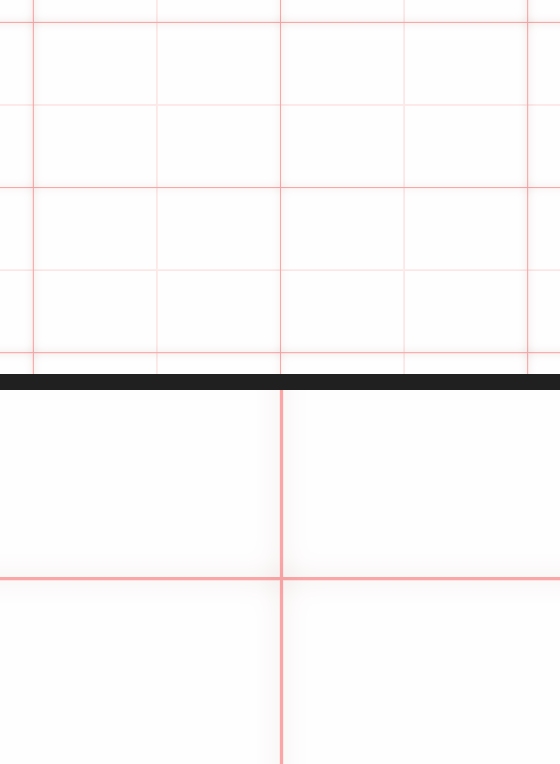
Top: the whole. Bottom: its middle third, enlarged.
This pattern is drawn by a Shadertoy shader. Its source:

```glsl
// Ruled paper: a sparse grid of fine coral lines with soft warm halos,
// and a paler line halfway between each pair of main lines.
// Distances to repeated lines give box-filtered strokes and Gaussian halos.

// Signed distance on each axis to the nearest line of a repeating grid.
vec2 gridDistance(vec2 p, vec2 cell) {
    return p - cell * floor(p / cell + 0.5);
}

// Share of a pixel, per axis, covered by a line of the given width.
vec2 lineCoverage(vec2 d, float width, float pixel) {
    vec2 hi = min(d + 0.5 * pixel, vec2(0.5 * width));
    vec2 lo = max(d - 0.5 * pixel, vec2(-0.5 * width));
    return clamp((hi - lo) / pixel, 0.0, 1.0);
}

void mainImage(out vec4 fragColor, in vec2 fragCoord) {
    // Canvas-height units, measured from the central crossing.
    float pixel = 1.0 / iResolution.y;
    vec2 p = fragCoord * pixel - vec2(0.75, 0.49854);
    vec2 cell = vec2(0.66082, 0.44152);
    float lineWidth = 0.002924;

    vec2 majorDist = gridDistance(p, cell);
    vec2 minorDist = gridDistance(p - 0.5 * cell, cell);
    vec2 major = lineCoverage(majorDist, lineWidth, pixel);
    vec2 minor = lineCoverage(minorDist, lineWidth, pixel);

    // Paper, then pale half-cell lines, then the main lines.
    vec3 color = vec3(1.0, 0.997, 0.997);
    color = mix(color, vec3(0.985, 0.85, 0.85), max(minor.x, minor.y));
    color = mix(color, vec3(1.0, 0.67, 0.67), max(major.x, major.y));

    // Halos deepen where they cross and are a little stronger off centre.
    vec2 lineIndex = abs(floor(p / cell + 0.5));
    vec2 strength = mix(vec2(0.8), vec2(1.1), min(lineIndex, 1.0));
    vec2 halo = strength * exp(-majorDist * majorDist / 0.00022);
    vec3 shade = vec3(0.022, 0.033, 0.033);
    color *= (1.0 - shade * halo.x) * (1.0 - shade * halo.y);

    fragColor = vec4(color, 1.0);
}
```
